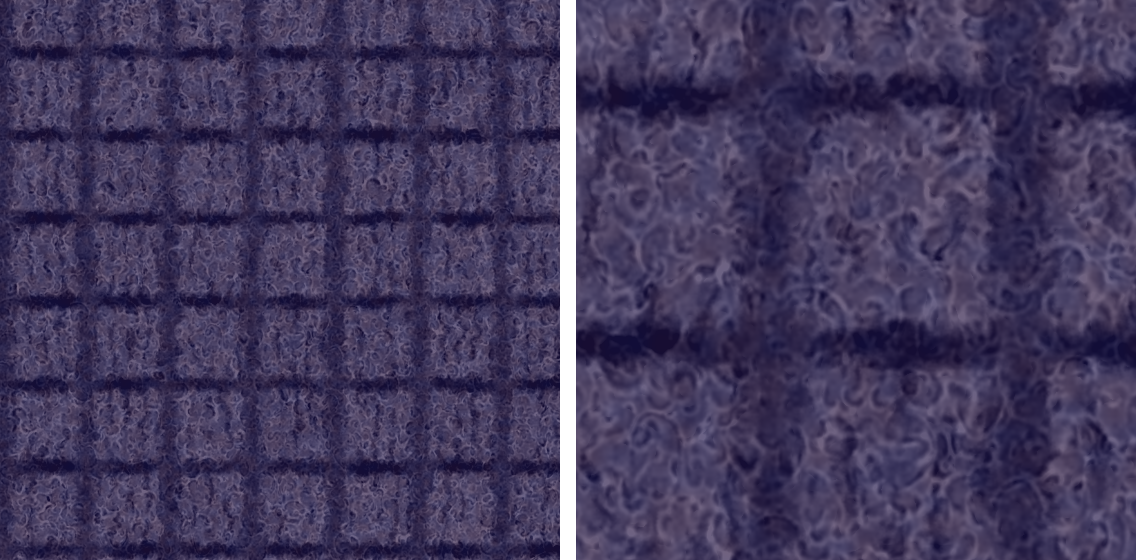
Left, the full canvas; right, a detail of the centre.
Give the GLSL for this texture, as a Shadertoy shader.

```glsl
const vec2 REPEATS = vec2(6.73, 6.76);
const vec2 GRID_SHIFT = vec2(0.035, 0.12);
const vec3 DEEP_INDIGO = vec3(0.13, 0.10, 0.25);
const vec3 PALE_MAUVE = vec3(0.36, 0.32, 0.45);
const vec3 WARM_TINT = vec3(0.016, 0.0, -0.016);

float hash(vec2 p) {
    return fract(sin(dot(p, vec2(127.1, 311.7))) * 43758.5);
}

float noise(vec2 p) {
    vec2 i = floor(p), f = fract(p);
    f = f * f * (3.0 - 2.0 * f);
    float low = mix(hash(i), hash(i + vec2(1, 0)), f.x);
    float high = mix(hash(i + vec2(0, 1)), hash(i + vec2(1, 1)), f.x);
    return mix(low, high, f.y);
}

float fbm(vec2 p) {
    float sum = 0.0, gain = 0.5;
    for (int i = 0; i < 4; i++) {
        sum += gain * noise(p);
        p = p * 2.03 + 17.3;
        gain *= 0.5;
    }
    return sum / 0.9375;
}

// Scattered arcs of yarn: bright strand with a shadow on its inner side
float curls(vec2 p, float width, float seed) {
    float light = 0.0;
    for (int j = -1; j <= 1; j++) {
        for (int i = -1; i <= 1; i++) {
            vec2 cell = floor(p) + vec2(i, j);
            vec2 key = cell + seed;
            vec2 d = p - cell - vec2(hash(key), hash(key + 31.7));
            d.x *= 1.0 + 0.6 * hash(key + 12.4);
            float radius = mix(0.25, 0.72, hash(key + 53.1));
            float turn = 6.2832 * hash(key + 71.9);
            float arc = smoothstep(-0.5, 0.2, cos(atan(d.y, d.x) - turn));
            float s = (length(d) - radius) / width;
            float strand = exp(-s * s);
            float shade = exp(-(s + 1.9) * (s + 1.9));
            light += arc * (strand - 0.9 * shade) * mix(0.4, 1.0, hash(key + 94.3));
        }
    }
    return clamp(light, -1.1, 1.2);
}

// Raised square with soft, fuzzy sides
float blockMask(vec2 q) {
    vec2 side = smoothstep(vec2(0.475, 0.485), vec2(0.35, 0.37), abs(q));
    return side.x * side.y;
}

// Dark hollow in the horizontal gap between two blocks
float hollow(vec2 g, vec2 q) {
    vec2 id = vec2(floor(g.x), floor(g.y + 0.5));
    float x = q.x + 0.16 * (hash(id + 5.2) - 0.5);
    float depth = mix(0.6, 1.25, hash(id + 8.6));
    float band = smoothstep(0.14, 0.025, 0.5 - abs(q.y));
    return depth * band * smoothstep(0.46, 0.16, abs(x));
}

// Broken vertical furrows between four ribs
float furrows(vec2 g, vec2 q) {
    float wobble = 0.6 * (noise(g * vec2(3.0, 6.0) + 40.0) - 0.5);
    float rib = (q.x + 0.38) / 0.19 + wobble + 0.3 * (hash(floor(g)) - 0.5);
    float line = smoothstep(0.2, 0.47, abs(fract(rib) - 0.5));
    return line * smoothstep(0.25, 0.65, noise(g * vec2(6.0, 5.0) + 9.0));
}

void mainImage(out vec4 fragColor, in vec2 fragCoord) {
    vec2 uv = fragCoord / iResolution.xy;
    vec2 grid = uv * REPEATS - GRID_SHIFT;

    // Uneven knit
    vec2 sway = vec2(noise(grid * 5.0), noise(grid * 5.0 + 60.0)) - 0.5;
    vec2 fray = vec2(fbm(grid * 14.0), fbm(grid * 14.0 + 80.0)) - 0.5;
    vec2 g = grid + 0.04 * sway + 0.12 * fray;
    vec2 q = fract(g) - 0.5;
    float raised = blockMask(q);

    // Relief
    float tone = mix(0.18, 0.69, raised);
    tone += raised * 0.10 * (hash(floor(g) + 3.3) - 0.5);
    tone -= 0.42 * hollow(g, q);
    tone -= 0.50 * raised * furrows(g, q);

    // Yarn loops, fine curls and loose fuzz
    vec2 p = grid + 0.06 * sway + 0.02 * fray;
    float loops = curls(p * vec2(5.8, 7.0), 0.11, 0.0);
    float fine = curls(p * vec2(11.0, 12.0) + 3.7, 0.16, 130.0);
    float fuzz = curls(p * vec2(3.6, 4.2) + 8.1, 0.05, 260.0);
    tone += mix(0.17, 0.42, raised) * loops;
    tone += mix(0.22, 0.36, raised) * fine + 0.24 * fuzz;
    tone += 0.50 * (fbm(grid * 8.0 + 22.0) - 0.5);
    tone += 0.28 * (noise(grid * 46.0) - 0.5);

    vec3 color = mix(DEEP_INDIGO, PALE_MAUVE, clamp(tone, -0.22, 1.3));
    color += WARM_TINT * (2.0 * noise(grid * 11.0 + 15.0) - 1.0);
    fragColor = vec4(color, 1.0);
}
```
